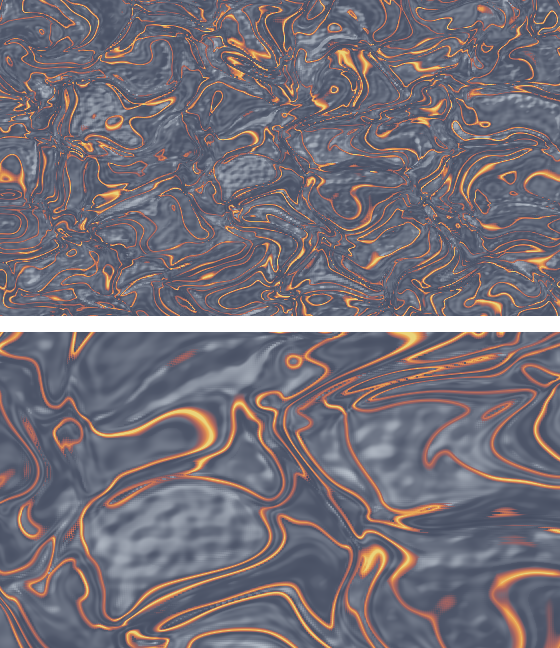
Top, the full canvas; bottom, a detail of the centre.
Write a WebGL 2 fragment shader that draws this texture.

```glsl
#version 300 es
precision highp float;
// Cooling lava: folded slate-blue rock crossed by thin glowing seams.
// A domain-warped gradient noise gives the folds; its contour lines are the
// seams, which swell into molten pools where the field is flat or hot.

uniform vec2 u_resolution;
out vec4 fragColor;

const float TAU = 6.2831853;

float hash(ivec2 cell) {
    uvec2 u = uvec2(cell) * uvec2(1597u, 3812u) + uvec2(7919u, 104729u);
    uint n = (u.x ^ (u.y * 40503u)) * 277803u;
    n = (n ^ (n >> 15)) * 739397u;
    n = (n ^ (n >> 13)) * 668265u;
    return float((n ^ (n >> 16)) & 65535u) / 65536.0;
}

float cornerRamp(ivec2 cell, vec2 offset) {
    float angle = TAU * hash(cell);
    return dot(vec2(cos(angle), sin(angle)), offset);
}

// Gradient noise, roughly -0.7 to 0.7
float noise(vec2 p) {
    ivec2 i = ivec2(floor(p));
    vec2 f = fract(p);
    vec2 s = f * f * f * (f * (f * 6.0 - 15.0) + 10.0);
    float low = mix(cornerRamp(i, f),
                    cornerRamp(i + ivec2(1, 0), f - vec2(1, 0)), s.x);
    float high = mix(cornerRamp(i + ivec2(0, 1), f - vec2(0, 1)),
                     cornerRamp(i + ivec2(1, 1), f - vec2(1, 1)), s.x);
    return mix(low, high, s.y);
}

// Slope of the noise towards the light at upper left
float relief(vec2 p) {
    return noise(p) - noise(p + vec2(-0.25, 0.3));
}

// Bends the plane into folds, from broad to small
vec2 fold(vec2 q) {
    float freq = 0.8;
    for (int i = 0; i < 3; i++) {
        vec2 s = q * freq + float(i) * 17.3;
        q += 0.9 / freq * vec2(noise(s), noise(s + vec2(41.7, 23.1)));
        freq *= 1.7;
    }
    return q;
}

vec3 glowColor(vec3 rock, float heat) {
    vec3 c = mix(rock, vec3(0.60, 0.38, 0.39), smoothstep(0.0, 0.38, heat));
    c = mix(c, vec3(0.80, 0.47, 0.34), smoothstep(0.3, 0.62, heat));
    c = mix(c, vec3(0.91, 0.64, 0.33), smoothstep(0.55, 0.82, heat));
    return mix(c, vec3(0.92, 0.83, 0.48), smoothstep(0.78, 1.0, heat));
}

void main() {
    vec2 p = gl_FragCoord.xy / u_resolution.y;
    vec2 q = fold(p * vec2(5.2, 7.4) + 9.0);

    // Layer height and its steepness per canvas height
    float layer = 4.2 * noise(q) + 0.16 * noise(q * 4.5) + 0.6 * noise(p * 12.0);
    float pixelStep = length(vec2(dFdx(layer), dFdy(layer)));
    float steep = pixelStep * u_resolution.y;

    // Seams: sharp on one side, wide in hot flat places
    float hot = smoothstep(0.08, 0.48, noise(p * vec2(10.0, 8.0) + 60.0));
    float side = fract(layer) - 0.5;
    float band = max(side, -1.5 * side);
    float halfBand = min((0.0036 + 0.009 * hot) * (steep + 4.0 + 16.0 * hot), 0.3);
    float heat = max(1.0 - band / halfBand, 0.0);
    heat *= 0.6 + 0.4 * smoothstep(-0.2, 0.25, noise(q * 2.3 + 30.0) + hot);
    heat *= 1.0 - smoothstep(0.16, 0.42, pixelStep);
    heat *= 1.0 + 0.4 * noise(q * 5.0 + 11.0);

    // Rock: tone patches, fine strata and grit along the folds
    float flatness = 1.0 / (1.0 + steep * steep / 500.0);
    float tone = 0.27 + 0.2 * noise(q * 1.4 + 5.0);
    tone += 0.07 * sin(layer * TAU * 3.0) * (1.0 - smoothstep(0.06, 0.16, pixelStep));
    tone += 0.2 * relief(q * 3.0) + 0.18 * relief(q * 7.0);
    tone += 0.17 * relief(p * vec2(42.0, 56.0) + q * 3.0);

    // Pale sheen on broad slabs, broken by scratches, and soot beside seams
    float scratch = relief(q * 6.0 + 3.0) + 0.7 * relief(p * vec2(50.0, 70.0) + 8.0);
    float sheen = smoothstep(0.08, 0.5, noise(q * 1.9 + 80.0) + 0.6 * scratch);
    tone += 0.55 * flatness * sheen;
    tone -= 0.08 * (1.0 - smoothstep(halfBand, halfBand * 2.2, band));
    tone = max(tone, 0.12 + 0.3 * tone);
    vec3 rock = mix(vec3(0.225, 0.255, 0.335), vec3(0.72, 0.75, 0.79), clamp(tone, 0.0, 1.0));

    fragColor = vec4(glowColor(rock, clamp(heat, 0.0, 1.0)), 1.0);
}
```
